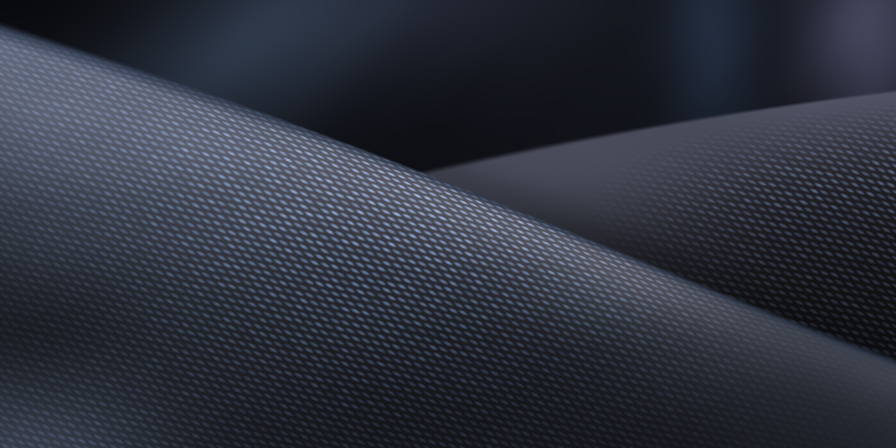
Give the GLSL for this texture, as a Shadertoy shader.

```glsl
const vec2  THREAD_PITCH = vec2(0.0230, 0.0152);
const float THREAD_SLANT = 0.36;
const float ROW_TILT = 0.20;
const float RIGHT_ROW_TILT = 0.18;
const vec3  THREAD_TINT = vec3(1.66, 1.86, 2.00);
const vec3  GAP_TINT = vec3(0.60, 0.55, 0.53);
const vec3  CLOTH_TINT = vec3(0.90, 1.00, 1.22);
const vec3  SHEEN_TINT = vec3(0.98, 1.00, 1.13);
const vec3  RIGHT_TINT = vec3(0.95, 0.99, 1.18);
const vec3  RIM_BLUE = vec3(0.14, 0.19, 0.27);
const vec3  BACKDROP = vec3(0.066, 0.072, 0.098);
const float TAU = 6.28319;

vec2 gradientAt(vec2 cell) {
    float h = fract(sin(dot(cell, vec2(127.1, 311.7))) * 4375.85);
    return vec2(cos(TAU * h), sin(TAU * h));
}

float gradientNoise(vec2 p) {
    vec2 i = floor(p), f = fract(p);
    vec2 s = f * f * f * (f * (f * 6.0 - 15.0) + 10.0);
    vec2 e = vec2(1.0, 0.0);
    float a = dot(gradientAt(i), f);
    float b = dot(gradientAt(i + e.xy), f - e.xy);
    float c = dot(gradientAt(i + e.yx), f - e.yx);
    float d = dot(gradientAt(i + e.xx), f - e.xx);
    return mix(mix(a, b, s.x), mix(c, d, s.x), s.y);
}

float glow(vec2 p, vec2 centre, vec2 size) {
    vec2 q = (p - centre) / size;
    return exp(-dot(q, q));
}

// Fold silhouettes as heights over x
float frontEdge(float x) {
    return 0.943 - 0.365 * x + 0.019 * sin(x * TAU / 2.7);
}

float rightEdge(float x) {
    float t = x - 0.95;
    return 0.615 + 0.225 * t - 0.05 * t * t;
}

// Staggered rows of short slanted threads, as a tint averaging near one
vec3 weave(vec2 st, float focus) {
    st.y += 0.22 * gradientNoise(st * 0.09);
    float row = floor(st.y);
    float stagger = 0.5 * mod(row, 2.0) + 0.12 * gradientNoise(vec2(st.x * 0.3, row * 0.73));
    vec2 q = vec2(fract(st.x + stagger), fract(st.y)) - 0.5;
    q.y += THREAD_SLANT * q.x;
    float thread = smoothstep(0.54, 0.06, length(q * vec2(0.88, 1.25)));
    thread *= 1.0 + 0.6 * gradientNoise(st * 0.7);
    return mix(vec3(1.0), mix(GAP_TINT, THREAD_TINT, thread), focus);
}

vec3 backdrop(vec2 p) {
    vec3 col = BACKDROP;
    vec2 along = vec2(p.x - 0.9 * (p.y - 0.88), p.y);
    col += vec3(0.10, 0.135, 0.17) * glow(along, vec2(0.55, 0.90), vec2(0.27, 0.24));
    col += vec3(0.05, 0.055, 0.072) * glow(p, vec2(1.02, 1.02), vec2(0.45, 0.18));
    col += vec3(0.055, 0.09, 0.13) * glow(p, vec2(1.59, 0.93), vec2(0.10, 0.25));
    col += vec3(0.19, 0.19, 0.25) * glow(p, vec2(1.94, 0.93), vec2(0.15, 0.22));
    col *= 1.0 - 0.5 * glow(p, vec2(0.0, 1.02), vec2(0.28, 0.14));
    col *= 1.0 - 0.20 * glow(p, vec2(0.92, 0.66), vec2(0.25, 0.12));
    return col * (1.0 + 0.10 * gradientNoise(along * vec2(6.0, 1.5)));
}

vec3 rightFold(vec2 p, float depth) {
    float d = max(depth, 0.0);
    float light = 0.075 + 0.205 * exp(-pow(d / 0.27, 1.5));
    light += 0.05 * smoothstep(1.4, 1.9, p.x) * exp(-d / 0.12);
    light += 0.04 * glow(p, vec2(1.40, 0.60), vec2(0.28, 0.11));
    light *= 0.85 + 0.15 * smoothstep(0.0, 0.10, p.y - frontEdge(p.x));
    float focus = 0.85 * smoothstep(1.25, 1.85, p.x) * smoothstep(0.0, 0.22, depth);
    float v = p.y + RIGHT_ROW_TILT * p.x + 0.05 * exp(-d / 0.08);
    return RIGHT_TINT * light * weave(vec2(p.x, v) / THREAD_PITCH, focus);
}

vec3 frontFold(vec2 p, float depth) {
    float d = max(depth, 0.0);
    float across = smoothstep(0.0, 1.2, p.x);
    float crest = mix(0.13, 0.045, across);
    float reach = mix(0.32, 0.13, across);
    float strength = mix(0.33, 0.30, across) * mix(1.0, 0.52, smoothstep(1.15, 1.85, p.x));

    // Bright crest fading into the valley, with light returning at lower left
    float sheen = exp(-pow(max(d - crest, 0.0) / reach, 1.3));
    float light = 0.100 + strength * sheen;
    light += 0.070 * glow(p, vec2(0.80, 0.38), vec2(0.50, 0.25));
    light += 0.15 * glow(p, vec2(0.0, -0.02), vec2(0.38, 0.18));
    light *= 1.0 - 0.22 * glow(p, vec2(0.0, 0.27), vec2(0.35, 0.12));
    light *= 1.0 + 0.10 * gradientNoise(p * vec2(3.0, 7.0));

    // Shallow focus centred on the middle of the crest
    float focus = 0.20 + 0.70 * glow(p, vec2(0.88, 0.40), vec2(0.60, 0.48));
    focus *= 1.0 - 0.75 * smoothstep(1.45, 1.95, p.x);
    focus *= 1.0 - 0.30 * sheen;
    float v = p.y + ROW_TILT * p.x + 0.045 * exp(-d / 0.06);
    float neutral = sheen * mix(0.35, 0.9, across) * (1.0 - 0.5 * smoothstep(1.4, 1.9, p.x));
    vec3 tint = mix(CLOTH_TINT, SHEEN_TINT, neutral);
    vec3 col = tint * light * weave(vec2(p.x, v) / THREAD_PITCH, focus);
    float rim = 1.0 - smoothstep(0.0, mix(0.045, 0.020, across), d);
    return mix(col, RIM_BLUE, 0.7 * rim);
}

void mainImage(out vec4 fragColor, in vec2 fragCoord) {
    vec2 p = fragCoord / iResolution.y;
    p.x *= 2.0 * iResolution.y / iResolution.x;
    float pixel = 1.0 / iResolution.y;
    float rightDepth = rightEdge(p.x) - p.y;
    float frontDepth = frontEdge(p.x) - p.y;
    float rightBlur = max(pixel, mix(0.009, 0.005, smoothstep(1.0, 1.9, p.x)));
    float frontBlur = max(pixel, 0.003 + 0.009 * pow(abs(p.x - 1.0), 2.0));

    // Composite from back to front
    vec3 col = backdrop(p);
    col = mix(col, rightFold(p, rightDepth), smoothstep(-rightBlur, rightBlur, rightDepth));
    col = mix(col, frontFold(p, frontDepth), smoothstep(-frontBlur, frontBlur, frontDepth));
    fragColor = vec4(clamp(col, 0.0, 1.0), 1.0);
}
```
